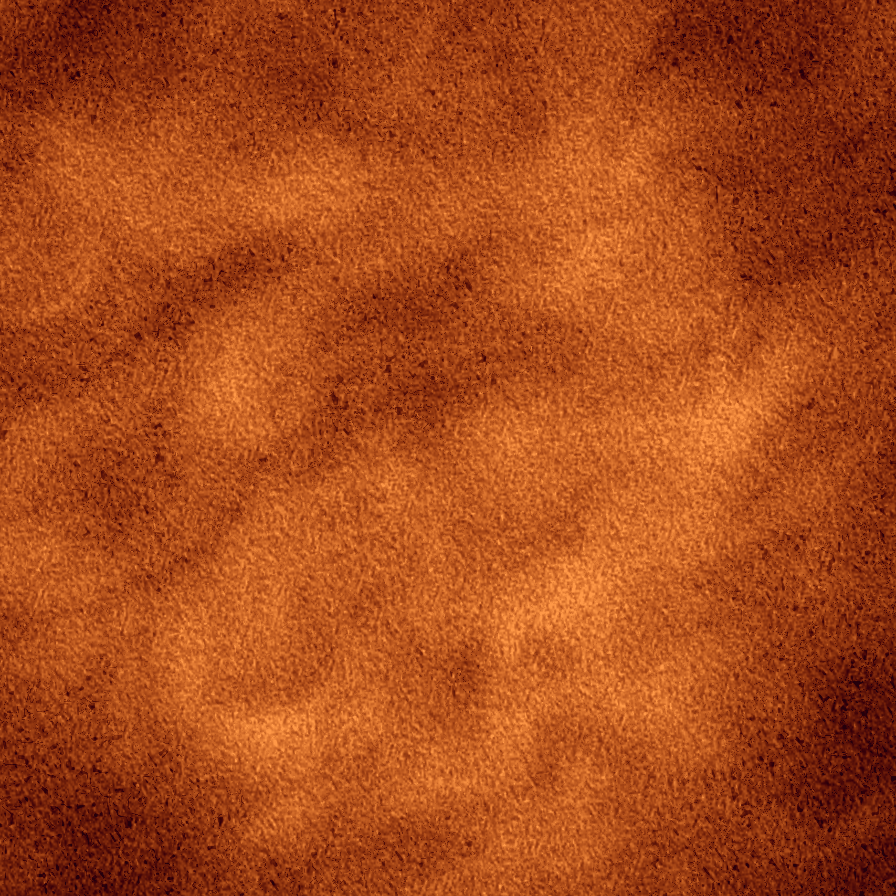
A Shadertoy shader for this texture:

```glsl
// Brushed suede: warm rust leather with cloudy diagonal nap marks.
// Layered value noise gives the patches, two crossed sets of embossed noise the
// short fibres, and a soft vignette the corners; one tone drives the colour.

float hash(vec2 cell) {
    return fract(sin(dot(cell, vec2(127.1, 311.7))) * 43758.5453);
}

float noise(vec2 p) {
    vec2 i = floor(p), f = fract(p);
    f = f * f * (3.0 - 2.0 * f);
    return mix(mix(hash(i), hash(i + vec2(1, 0)), f.x),
               mix(hash(i + vec2(0, 1)), hash(i + vec2(1, 1)), f.x), f.y);
}

// Turns the noise axes so that its x axis points up at angle a
mat2 axes(float a) {
    return mat2(cos(a), -sin(a), sin(a), cos(a));
}

float fbm(vec2 p) {
    float sum = 0.0, weight = 0.43;
    for (int k = 0; k < 5; k++) {
        sum += weight * noise(p);
        p = axes(0.25) * p * 1.93 + 17.3;
        weight *= 0.62;
    }
    return sum;
}

// Cloudy strokes that rise to the right, as if swept by a hand
float napPatches(vec2 p) {
    vec2 wobble = vec2(noise(p * 8.0 + 3.1), noise(p * 8.0 + 41.7)) - 0.5;
    vec2 along = axes(0.55) * (p + 0.09 * wobble);
    return fbm(along * vec2(4.8, 7.5) + 8.4) - 0.515;
}

// Short fibres across angle a, bright on one flank and dark on the other
float fibreRelief(vec2 p, float a) {
    vec2 q = axes(a) * p * vec2(310.0, 190.0);
    return noise(q) - noise(q + vec2(0.8, 0.5));
}

// Rust ramp: green and blue follow the red level
vec3 suedeColour(float red) {
    float x = red - 0.35;
    return vec3(red, 0.067 + 0.58 * x + 0.36 * x * x, 0.03 + 0.03 * x + 0.54 * x * x);
}

void mainImage(out vec4 fragColor, in vec2 fragCoord) {
    vec2 p = fragCoord / iResolution.y;
    vec2 centred = fragCoord / iResolution.xy - vec2(0.46, 0.51);

    float patches = napPatches(p);
    float vignette = smoothstep(0.3, 0.82, length(centred));
    float shade = smoothstep(-0.08, 0.18, 0.35 * vignette - patches);

    // Tufts lean one way or the other, so no stroke runs on for long
    float tuft = smoothstep(0.35, 0.65, noise(p * 85.0 + 9.0));
    float fibres = mix(fibreRelief(p, 0.5), fibreRelief(p + 3.7, -0.3), tuft);
    float fuzz = noise(axes(0.1) * p * vec2(470.0, 390.0) + 71.0) - 0.5;

    // Crisp dark gaps between tufts, denser where the nap is rubbed the wrong way
    float gapNoise = noise(axes(mix(0.6, 0.1, tuft)) * p * vec2(270.0, 165.0) + 5.0);
    float gaps = 1.0 - smoothstep(0.13, 0.27, gapNoise);

    // Rare pale fibre tips
    float tips = smoothstep(0.84, 0.92, noise(axes(0.2) * p * vec2(330.0, 230.0) + 133.0));

    float tone = 0.725 + 0.58 * patches - 0.32 * vignette;
    tone += 0.18 * fibres + 0.23 * fuzz;
    tone += 0.11 * tips - gaps * mix(0.06, 0.22, shade);

    fragColor = vec4(clamp(suedeColour(clamp(tone, 0.14, 1.0)), 0.0, 1.0), 1.0);
}
```
